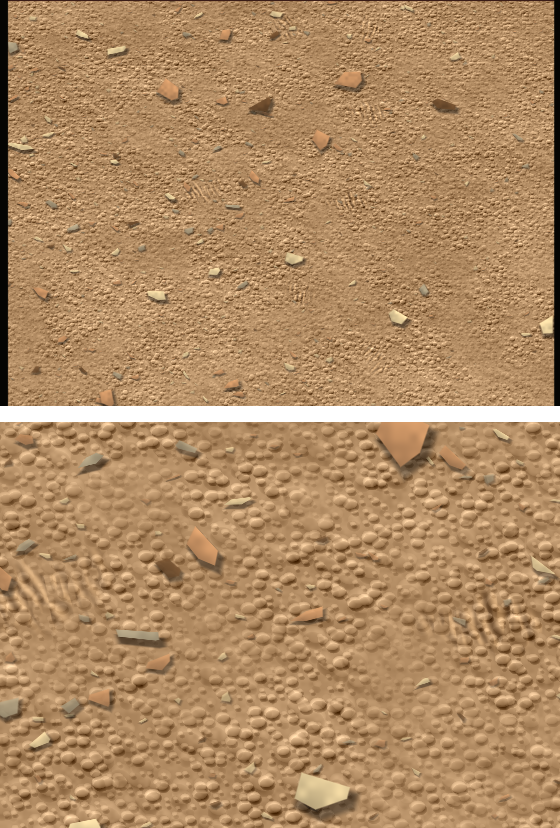
Top, the full canvas; bottom, a detail of the centre.
Give the GLSL for this texture, as a Shadertoy shader.

```glsl
#define GRAIN_CELLS 105.0
#define GRAIN_RELIEF 0.40
#define DUNE_RELIEF 0.13
#define LIGHT_DIR vec2(-0.45, 0.89)
#define SAND vec3(0.700, 0.550, 0.390)
#define SAND_TINT vec3(1.0, 0.96, 0.88)
#define CREAM vec3(0.95, 0.85, 0.64)
#define CLAY vec3(0.81, 0.59, 0.40)
#define SLATE vec3(0.69, 0.63, 0.51)
#define UMBER vec3(0.46, 0.32, 0.19)
#define TAU 6.28318

float hash(vec2 p) {
    return fract(sin(dot(p, vec2(127.1, 311.7))) * 43758.5453);
}

vec2 hash2(vec2 p) {
    return vec2(hash(p), hash(p + 41.3));
}

mat2 rotation(float a) {
    return mat2(cos(a), sin(a), -sin(a), cos(a));
}

float noise(vec2 p) {
    vec2 i = floor(p), f = fract(p);
    f = f * f * (3.0 - 2.0 * f);
    return mix(mix(hash(i), hash(i + vec2(1, 0)), f.x),
               mix(hash(i + vec2(0, 1)), hash(i + vec2(1, 1)), f.x), f.y);
}

float fbm(vec2 p) {
    float sum = 0.0, amp = 0.5;
    for (int i = 0; i < 4; i++) {
        sum += amp * noise(p);
        p = rotation(0.5) * p * 2.03 + 7.1;
        amp *= 0.5;
    }
    return sum;
}

// Height of rounded grains, one per cell
float grainHeight(vec2 p) {
    float height = 0.0;
    for (int k = 0; k < 9; k++) {
        vec2 id = floor(p) + vec2(k % 3, k / 3) - 1.0;
        vec2 q = p - id - 0.5 - 0.8 * (hash2(id) - 0.5);
        float size = hash(id + 17.7);
        float radius = mix(0.22, 0.72, size * size);
        float d = length(q * vec2(1.0, 1.2)) / radius;
        height = max(height, radius * sqrt(max(0.0, 1.0 - d * d)));
    }
    return height;
}

float grainRelief(vec2 p) {
    return grainHeight(p) - grainHeight(p + 0.33 * LIGHT_DIR);
}

// Irregular five-sided chip, negative inside
float chipDistance(vec2 q, vec2 id, float radius) {
    float d = -1.0;
    for (int k = 0; k < 5; k++) {
        vec2 h = hash2(id + float(k) * 3.7);
        float a = (float(k) + 0.75 * h.x) * TAU / 5.0;
        d = max(d, dot(q, vec2(cos(a), sin(a))) - radius * mix(0.4, 1.0, h.y));
    }
    return d;
}

// Scattered flat chips with a shadow at the lower right
void addChips(inout vec3 col, vec2 uv, float cells, float density, float size, float contrast) {
    vec2 p = uv * cells;
    float soft = 1.1 * cells / iResolution.y;
    for (int k = 0; k < 9; k++) {
        vec2 id = floor(p) + vec2(k % 3, k / 3) - 1.0;
        vec2 seed = id + cells * 1.3;
        if (hash(seed) > density * mix(1.4, 0.7, id.x / cells)) continue;
        vec2 center = id + 0.5 + 0.8 * (hash2(seed + 5.1) - 0.5);
        float radius = size * mix(0.5, 1.15, hash(seed + 9.2));
        mat2 turn = rotation(1.5 * (hash(seed + 2.4) - 0.4));
        vec2 squash = vec2(1.0, mix(1.3, 3.6, hash(seed + 6.6)));
        vec2 q = turn * (p - center) * squash;
        vec2 qShade = turn * (p - center - radius * vec2(0.14, -0.26)) * squash;
        float shade = 1.0 - smoothstep(-soft, soft + 0.25 * radius, chipDistance(qShade, seed, radius));
        float chip = 1.0 - smoothstep(-soft, soft, chipDistance(q, seed, radius));
        float kind = hash(seed + 13.9);
        vec3 tone = kind < 0.42 ? CREAM : kind < 0.78 ? CLAY : kind < 0.91 ? SLATE : UMBER;
        tone *= 0.95 + 0.12 * q.y / radius + 0.16 * (noise(uv * 130.0) - 0.5);
        col = mix(col, col * 0.45, 0.8 * shade * contrast);
        col = mix(col, tone, chip * contrast);
    }
}

// Patches of thin broken ridges, mostly on the right
void addRidges(inout vec3 col, vec2 uv) {
    vec2 p = uv * 5.0;
    for (int k = 0; k < 9; k++) {
        vec2 id = floor(p) + vec2(k % 3, k / 3) - 1.0;
        if (id.x < 2.0 || hash(id + 71.0) > 0.34) continue;
        vec2 q = p - id - 0.3 - 0.4 * hash2(id + 3.3);
        q = rotation(1.6 * (hash(id + 8.0) - 0.3)) * q;
        float patchMask = 1.0 - smoothstep(0.1, 0.3, length(q * vec2(1.0, 1.7)) + 0.25 * (noise(uv * 50.0) - 0.5));
        float warp = 4.0 * noise(q * 12.0 + id);
        float broken = smoothstep(0.35, 0.6, noise(q * vec2(45.0, 18.0) + id * 5.0));
        float wave = sin(q.x * 95.0 + q.y * 40.0 + warp);
        col += patchMask * broken * wave * vec3(0.16, 0.14, 0.11);
    }
}

void mainImage(out vec4 fragColor, in vec2 fragCoord) {
    vec2 uv = fragCoord / iResolution.y;
    vec2 frame = fragCoord / iResolution.xy;
    vec2 ground = vec2(uv.x, uv.y * (1.0 + 0.12 * uv.y));

    // Broad drifts, then coarse and fine grains
    vec2 drift = rotation(0.12) * ground * vec2(4.0, 11.0);
    float tone = DUNE_RELIEF * (fbm(drift) - 0.47) + 0.10 * (fbm(ground * 32.0) - 0.47);
    float cover = mix(0.5, 1.15, smoothstep(0.25, 0.6, fbm(ground * 14.0 + 3.0)));
    float relief = grainRelief(ground * GRAIN_CELLS)
                 + 0.5 * grainRelief(rotation(0.6) * ground * GRAIN_CELLS * 0.55 + 19.0);
    tone += GRAIN_RELIEF * cover * relief * (relief < 0.0 ? 1.15 : 0.9);
    tone += 0.07 * (noise(ground * 250.0) - 0.5) + 0.03 * (0.6 - uv.y);
    vec3 col = SAND + tone * SAND_TINT;

    // Ridges and chips from small to large
    addRidges(col, uv);
    addChips(col, uv, 46.0, 0.20, 0.26, 0.65);
    addChips(col, uv, 19.0, 0.24, 0.27, 0.85);
    addChips(col, uv, 8.5, 0.30, 0.25, 1.0);

    // Black side margins and a dark top edge
    float aa = 0.8 / iResolution.x;
    float inside = smoothstep(0.0143 - aa, 0.0143 + aa, frame.x)
                 * (1.0 - smoothstep(0.9896 - aa, 0.9896 + aa, frame.x));
    col = mix(col, vec3(0.22, 0.10, 0.08), smoothstep(0.996, 0.999, frame.y));
    col = mix(vec3(0.02, 0.02, 0.01), col, inside);
    fragColor = vec4(clamp(col, 0.0, 1.0), 1.0);
}
```
